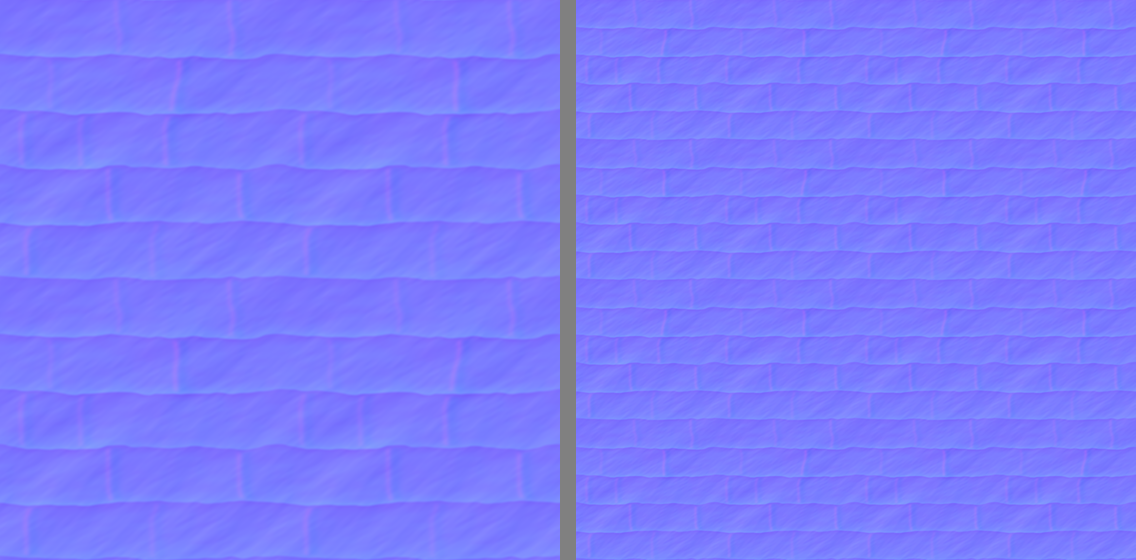
Left: one tile. Right: repeated 2 by 2.
A Shadertoy shader for this texture map:

```glsl
// Tangent-space normal map of a worn stone-brick wall: ten wavy courses of
// uneven bricks. Edge slopes come from distances to the course lines and joints;
// wrapping noise bends those lines and dents the faces, so the tile is seamless.

const float COURSES = 5.0;                    // courses per repeat
const float REPEATS = 2.0;                    // repeats across and down
const vec2 BASE_TILT = vec2(-0.024, -0.036);  // overall lean of the faces

float hash(vec2 p) {
    return fract(sin(dot(p, vec2(127.1, 311.7))) * 43758.5453);
}

// Value noise that wraps after a whole number of cells
float wrapNoise(vec2 p, vec2 period) {
    vec2 cell = floor(p), f = p - cell;
    f = f * f * f * (f * (f * 6.0 - 15.0) + 10.0);
    vec2 lo = mod(cell, period), hi = mod(cell + 1.0, period);
    return mix(mix(hash(lo), hash(vec2(hi.x, lo.y)), f.x),
               mix(hash(vec2(lo.x, hi.y)), hash(hi), f.x), f.y);
}

float bump(float d, float width) {
    return exp(-d * d / (width * width));
}

// Height of the dented faces, sheared so that the marks run diagonally
float faceHeight(vec2 q) {
    vec2 p = vec2(q.x - q.y, q.y);
    float height = 0.0, amp = 0.0065, cells = 5.0;
    for (int i = 0; i < 4; i++) {
        height += amp * wrapNoise(p * cells, vec2(cells));
        amp *= 0.42;
        cells *= 2.0;
    }
    return height;
}

vec2 faceSlope(vec2 q) {
    vec2 e = vec2(0.004, 0.0);
    return vec2(faceHeight(q - e.xy) - faceHeight(q + e.xy),
                faceHeight(q + e.yx) - faceHeight(q - e.yx)) / (2.0 * e.x);
}

// Wavy height of course line k, counted downwards
float courseLine(float x, float k) {
    float wave = wrapNoise(vec2(x * 7.0, k), vec2(7.0, COURSES)) - 0.5;
    float chips = wrapNoise(vec2(x * 23.0, k), vec2(23.0, COURSES)) - 0.5;
    return k + 0.11 * wave + 0.035 * chips;
}

// Vertical slope around a course line; s is positive below it
float courseSlope(float s, float wear) {
    float d = abs(s);
    float lower = 0.17 * wear * exp(-d / 0.1) + 0.04 * exp(-d / 0.35);
    float upper = -0.10 * wear * exp(-d / 0.06) - 0.07 * exp(-d / 0.25);
    return mix(lower, upper, smoothstep(-0.035, 0.035, s));
}

// Horizontal slope around a joint: right-hand rim, then the next left flank
float jointSlope(float x, float joint, float strength) {
    float d = fract(x - joint + 0.5) - 0.5;
    return strength * (0.16 * bump(d + 0.002, 0.012) - 0.09 * bump(d - 0.024, 0.021));
}

// Two joint positions, then their two strengths
vec4 courseJoints(int course) {
    vec4 joints[5] = vec4[5](
        vec4(0.422, 0.826, 0.6, 0.8),
        vec4(0.177, 0.625, 0.5, 1.1),
        vec4(0.083, 0.597, 0.8, 0.9),
        vec4(0.391, 0.859, 1.0, 1.0),
        vec4(0.102, 0.552, 0.9, 0.55));
    return joints[course];
}

void mainImage(out vec4 fragColor, in vec2 fragCoord) {
    vec2 q = REPEATS * fragCoord / iResolution.xy;
    float y = (REPEATS - q.y) * COURSES;

    // Find the course between two wavy lines
    float row = floor(y);
    if (y < courseLine(q.x, row)) row -= 1.0;
    else if (y >= courseLine(q.x, row + 1.0)) row += 1.0;
    float below = y - courseLine(q.x, row);
    float above = courseLine(q.x, row + 1.0) - y;
    float v = below / (below + above);

    // Which repeat this is decides slanted and missing joints
    int course = int(mod(row, COURSES));
    float copyRow = floor(mod(row, COURSES * REPEATS) / COURSES);
    float copyCol = floor(q.x);
    bool even = mod(copyRow + copyCol, 2.0) < 0.5;

    // Joints bend slightly and fade out at the course lines
    vec4 joints = courseJoints(course);
    float bend = 0.018 * (wrapNoise(vec2(y * 3.0, 2.0), vec2(15.0)) - 0.5);
    float slant = (course == 1 && even) ? 0.036 * (0.5 - v) : 0.0;
    float keepSecond = (course == 2 && !even && copyRow > 0.5) ? 0.0 : 1.0;
    float keepThird = (course == 2 && (even || copyRow > 0.5)) ? 0.7 : 0.0;
    float sideways = jointSlope(q.x, joints.x + bend, joints.z)
                   + jointSlope(q.x, joints.y + bend + slant, joints.w * keepSecond)
                   + jointSlope(q.x, 0.294 + bend, keepThird);
    sideways *= smoothstep(0.0, 0.1, min(below, above));

    // Course edges, worn unevenly along their length
    float wear = 0.6 + 0.8 * wrapNoise(vec2(q.x * 6.0, y), vec2(6.0, COURSES));
    float upright = courseSlope(below, wear) + courseSlope(-above, wear);

    // Pack the unit normal into colour
    vec2 n = BASE_TILT + vec2(sideways, upright) + faceSlope(q);
    vec3 normal = vec3(n, sqrt(max(0.0, 1.0 - dot(n, n))));
    fragColor = vec4(0.5 + 0.5 * normal, 1.0);
}
```
